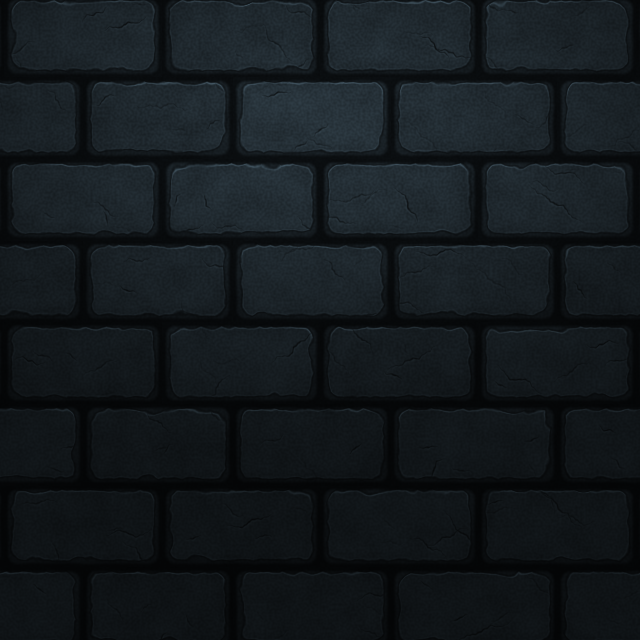
Reproduce this texture procedurally as a Shadertoy shader.

```glsl
// Dark slate brick wall in running bond, lit by a soft cool pool of light near the top.
// Each brick is a rounded block carrying a ragged, chipped face with a pale worn rim;
// gradient noise gives the chips and mottling, and looped warped segments the cracks.

const vec2  BRICK_PITCH   = vec2(0.247, 0.1276);
const vec2  WALL_ORIGIN   = vec2(0.0065, 0.879);
const float JOINT_HALF    = 0.0042;
const float BLOCK_RADIUS  = 0.016;
const vec2  FACE_INSET    = vec2(0.0115, 0.0088);
const float FACE_RADIUS   = 0.018;
const float RIM_WIDTH     = 0.0013;
const float CRACK_WIDTH   = 0.0009;
const int   CRACK_COUNT   = 5;
const float ODD_ROW_SHIFT = 0.013;

const vec3 MORTAR_COLOR = vec3(0.040, 0.053, 0.062);
const vec3 BEVEL_COLOR  = vec3(0.100, 0.130, 0.150);
const vec3 FACE_COLOR   = vec3(0.147, 0.190, 0.218);
const vec3 RIM_COLOR    = vec3(0.125, 0.160, 0.182);

const vec2  LIGHT_CENTER = vec2(0.51, 0.82);
const vec2  LIGHT_SPREAD = vec2(0.56, 0.34);
const float AMBIENT      = 0.39;

vec2 hash22(vec2 p) {
    vec3 q = fract(p.xyx * vec3(0.1031, 0.1030, 0.0973));
    q += dot(q, q.yzx + 33.33);
    return fract((q.xx + q.yz) * q.zy);
}

float cornerSlope(vec2 cell, vec2 offset) {
    float angle = 6.28318 * hash22(cell).x;
    return dot(vec2(cos(angle), sin(angle)), offset);
}

float gradientNoise(vec2 p) {
    vec2 i = floor(p), f = fract(p);
    vec2 u = f * f * f * (f * (f * 6.0 - 15.0) + 10.0);
    vec2 e = vec2(1.0, 0.0);
    return 1.4 * mix(mix(cornerSlope(i, f), cornerSlope(i + e, f - e), u.x),
                     mix(cornerSlope(i + e.yx, f - e.yx), cornerSlope(i + 1.0, f - 1.0), u.x), u.y);
}

float fbm(vec2 p) {
    float sum = 0.0, gain = 0.5;
    for (int i = 0; i < 4; i++) {
        sum += gain * gradientNoise(p);
        p = mat2(1.6, 1.2, -1.2, 1.6) * p + 7.3;
        gain *= 0.5;
    }
    return sum;
}

float roundedBox(vec2 p, vec2 halfSize, float radius) {
    vec2 q = abs(p) - halfSize + radius;
    return length(max(q, 0.0)) + min(max(q.x, q.y), 0.0) - radius;
}

// Returns the dark cut in x and the lit lip below it in y.
vec2 crackMarks(vec2 local, vec2 seed, float pixel) {
    vec2 marks = vec2(0.0);
    for (int i = 0; i < CRACK_COUNT; i++) {
        vec2 key = seed + float(i) * vec2(17.0, 5.0);
        vec2 center = (hash22(key) - 0.5) * BRICK_PITCH * vec2(0.88, 0.85);
        vec2 shape = hash22(key + 91.0);
        float angle = mix(-1.0, 0.8, shape.x);
        vec2 along = vec2(cos(angle), sin(angle)), d = local - center;
        float t = dot(d, along);
        float side = dot(d, vec2(-along.y, along.x));
        side += 0.010 * gradientNoise(vec2(t * 38.0, key.x)) + 0.0022 * gradientNoise(vec2(t * 140.0, key.y));
        float taper = max(1.0 - abs(t) / mix(0.012, 0.055, shape.y * shape.y), 0.0);
        float strength = sqrt(taper) * mix(0.2, 1.0, hash22(key + 43.0).x);
        float width = CRACK_WIDTH * (0.4 + taper);
        float cut = 1.0 - smoothstep(width - pixel, width + pixel, abs(side));
        float lip = exp(-pow((side + 2.0 * width) / (width + 0.5 * pixel), 2.0));
        marks = max(marks, strength * vec2(cut, lip));
    }
    return marks;
}

void mainImage(out vec4 fragColor, in vec2 fragCoord) {
    vec2 uv = fragCoord / iResolution.xy;
    float pixel = 1.0 / iResolution.y;

    // Running bond, with the middle joints of the odd rows slightly off pitch
    vec2 grid = (uv - WALL_ORIGIN) / BRICK_PITCH;
    float odd = mod(floor(grid.y), 2.0);
    float middle = smoothstep(0.14, 0.34, uv.x) * (1.0 - smoothstep(0.64, 0.86, uv.x));
    grid.x += odd * (0.5 + ODD_ROW_SHIFT * middle / BRICK_PITCH.x);
    vec2 brick = floor(grid);
    vec2 local = (fract(grid) - 0.5) * BRICK_PITCH;
    float height = local.y / BRICK_PITCH.y;
    vec2 seed = brick * vec2(13.0, 29.0) + 200.0;
    vec2 grainPos = uv + hash22(seed) * 9.0;

    // Rounded block and its chipped face
    float wobble = 0.0010 * gradientNoise(grainPos * 30.0);
    float block = roundedBox(local, 0.5 * BRICK_PITCH - JOINT_HALF, BLOCK_RADIUS) + wobble;
    float chips = 0.0060 * abs(gradientNoise(grainPos * 32.0)) + 0.0010 * gradientNoise(grainPos * 100.0)
                + 0.0060 * smoothstep(0.2, 0.8, gradientNoise(grainPos * 20.0));
    float face = roundedBox(local - vec2(0.0, 0.002), 0.5 * BRICK_PITCH - FACE_INSET, FACE_RADIUS) + chips;
    float faceMask = 1.0 - smoothstep(-pixel, pixel, face);

    // Stone surface
    float tone = 1.0 + 0.10 * (hash22(seed + 7.0).x - 0.5) + 0.22 * fbm(grainPos * 20.0)
               + 0.17 * gradientNoise(grainPos * 240.0);
    vec3 bevel = BEVEL_COLOR * (1.0 + 0.25 * height);
    vec3 color = mix(MORTAR_COLOR, bevel, 1.0 - smoothstep(-0.0055, 0.0015, block));
    color = mix(color, FACE_COLOR, faceMask * (1.0 - 0.25 * smoothstep(-0.016, 0.0, face))) * tone;

    // Worn rim, strongest along the top edge
    float rimLight = 0.30 + 0.70 * smoothstep(0.25, 0.39, height);
    rimLight *= 0.70 + 0.7 * gradientNoise(grainPos * 26.0);
    color += RIM_COLOR * rimLight * exp(-pow((face + RIM_WIDTH) / RIM_WIDTH, 2.0));
    color *= 1.0 - 0.28 * exp(-pow((face - 0.0016) / 0.0016, 2.0));

    // Cracks
    vec2 marks = crackMarks(local, seed, pixel) * faceMask;
    color += RIM_COLOR * 0.28 * marks.y;
    color *= 1.0 - 0.68 * marks.x;

    // Pool of light
    vec2 reach = (uv - LIGHT_CENTER) / LIGHT_SPREAD;
    color *= AMBIENT + (1.0 - AMBIENT) * exp(-dot(reach, reach));
    fragColor = vec4(color, 1.0);
}
```
